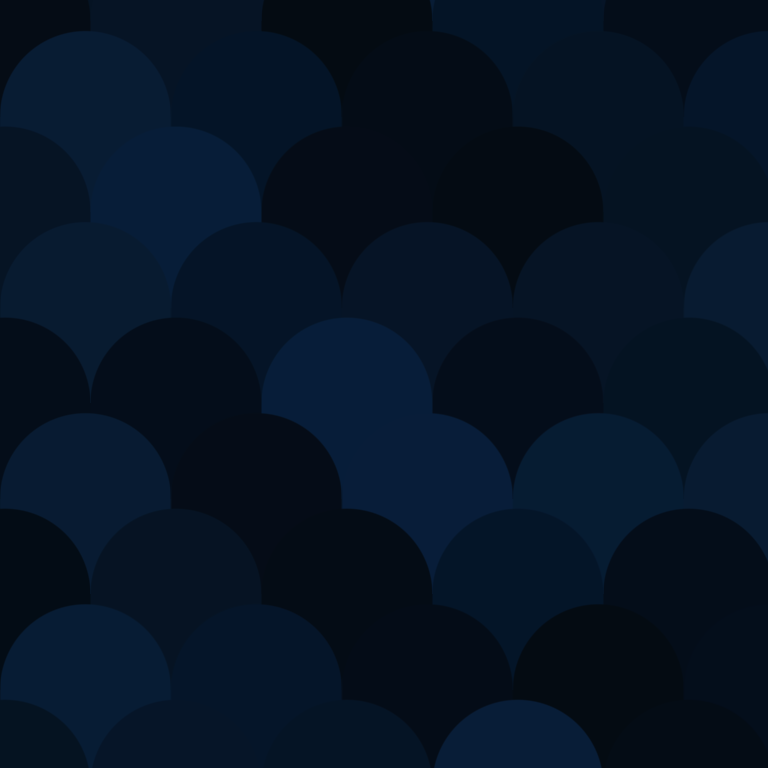
Give the GLSL for this pattern, as a Shadertoy shader.

```glsl
// Overlapping fish scales in dark navy tones, staggered row by row.
// Each scale is a half disc on straight sides; lower rows cover the upper ones.
// A hash per scale picks one of three tones and shifts it slightly.

const float SCALE_WIDTH = 0.2226;   // about 4.5 scales across
const float ROW_STEP    = 0.1244;   // about 8 rows down
const float TOP_APEX    = 0.9596;   // apex height of row zero
const float ROW_STAGGER = 0.1178;   // sideways shift of odd rows

const vec3 INK  = vec3(0.018, 0.048, 0.088);
const vec3 NAVY = vec3(0.020, 0.078, 0.145);
const vec3 BLUE = vec3(0.030, 0.110, 0.205);

float hash(vec2 cell, float seed) {
    vec3 q = fract(vec3(cell.xyx + seed) * vec3(0.1031, 0.1030, 0.0973));
    q += dot(q, q.yzx + 33.33);
    return fract((q.x + q.y) * q.z);
}

// Flat colour of one scale: a weighted tone plus a small hue shift
vec3 scaleColor(vec2 cell) {
    float pick = hash(cell, 17.0);
    vec3 tone = pick < 0.24 ? INK : pick < 0.67 ? NAVY : BLUE;
    float shift = 2.0 * hash(cell, 53.0) - 1.0;
    float warmth = hash(cell, 91.0) - 0.5;
    return tone + shift * vec3(0.002, 0.005, 0.018) + warmth * vec3(0.010, 0.0, 0.0);
}

// Signed distance to an arch; local origin is the centre of its half disc
float archDistance(vec2 local, float radius) {
    return local.y > 0.0 ? length(local) - radius : -radius;
}

// Paints one row of scales over the colour behind it
vec3 paintRow(vec3 behind, vec2 p, float row, float pixel) {
    float radius = 0.5 * SCALE_WIDTH;
    float x = p.x - ROW_STAGGER * mod(row, 2.0);
    float column = floor(x / SCALE_WIDTH);
    float centerY = TOP_APEX - row * ROW_STEP - radius;
    vec2 local = vec2(x - (column + 0.5) * SCALE_WIDTH, p.y - centerY);

    // Blend neighbouring scales along their shared straight side
    float side = local.x < 0.0 ? -1.0 : 1.0;
    float seam = 0.5 * smoothstep(-pixel, 0.0, abs(local.x) - radius);
    vec3 color = mix(scaleColor(vec2(column, row)),
                     scaleColor(vec2(column + side, row)), seam);

    float cover = 1.0 - smoothstep(-pixel, pixel, archDistance(local, radius));
    return mix(behind, color, cover);
}

void mainImage(out vec4 fragColor, in vec2 fragCoord) {
    vec2 p = fragCoord / iResolution.y;
    float pixel = 1.0 / iResolution.y;
    float row = floor((TOP_APEX - p.y) / ROW_STEP);

    // Back to front: the row above fills every gap at this height
    vec3 color = INK;
    for (int i = -1; i <= 1; i++) {
        color = paintRow(color, p, row + float(i), pixel);
    }
    fragColor = vec4(color, 1.0);
}
```
